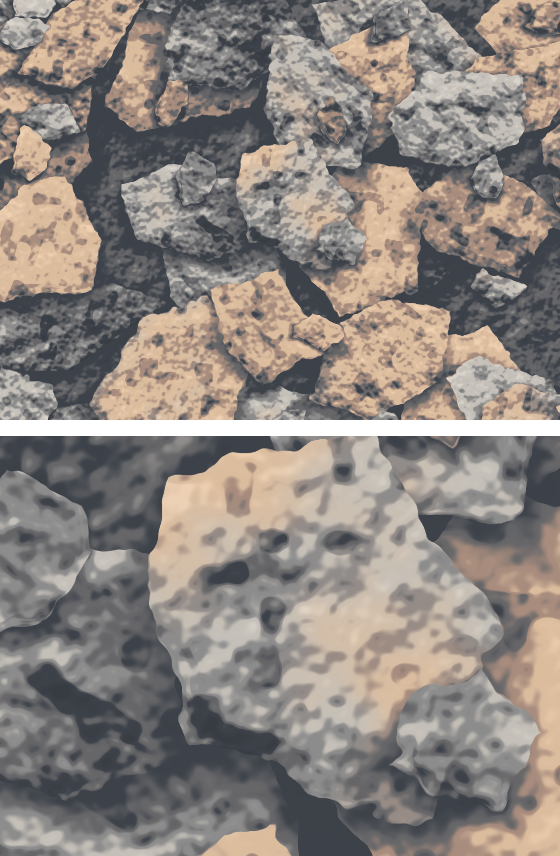
Top, the full canvas; bottom, a detail of the centre.
Reproduce this texture procedurally as a Shadertoy shader.

```glsl
// A heap of broken, crusty slag slabs in grey and rust over dark earth.
// Layers of jittered, rough polygons overlap and cast contact shadows; noise
// relief lights each slab, and two colour ramps turn its light into grey or rust.

float hash(vec2 p) {
    vec3 v = fract(p.xyx * vec3(0.1031, 0.1030, 0.0973));
    v += dot(v, v.yzx + 33.33);
    return fract((v.x + v.y) * v.z);
}

float noise(vec2 p) {
    vec2 i = floor(p), f = fract(p);
    f = f * f * (3.0 - 2.0 * f);
    return mix(mix(hash(i), hash(i + vec2(1, 0)), f.x),
               mix(hash(i + vec2(0, 1)), hash(i + vec2(1, 1)), f.x), f.y);
}

mat2 rotate(float a) {
    float c = cos(a), s = sin(a);
    return mat2(c, s, -s, c);
}

float fbm(vec2 p) {
    float sum = 0.0, amp = 0.5;
    for (int i = 0; i < 4; i++) {
        sum += amp * noise(p);
        p = rotate(0.6) * p * 2.1 + 7.3;
        amp *= 0.52;
    }
    return sum;
}

// Irregular hexagon with random side angles and distances
float slabDistance(vec2 q, vec2 id) {
    float d = -1.0;
    for (int i = 0; i < 6; i++) {
        vec2 key = id + float(i) * 13.7;
        float a = float(i) * 1.047 + 0.7 * hash(key);
        d = max(d, dot(q, vec2(cos(a), sin(a))) - 0.33 - 0.2 * hash(key + 5.1));
    }
    return d;
}

// Lit relief of a crusty surface, light from the upper left
float relief(vec2 p) {
    return fbm(p * 15.0) - fbm((p + vec2(-0.003, 0.006)) * 15.0);
}

// x: light, y: warmth
vec2 slabSurface(vec2 p, vec2 local, float d, vec2 id) {
    vec2 q = rotate(hash(id + 2.2) * 0.8) * p + id * 0.37;
    float patches = fbm(q * 5.0 + 20.0);
    float warm = smoothstep(0.42, 0.56, 0.55 * hash(id + 8.4) + 0.45 * patches);
    float rough = mix(3.6, 1.5, warm * hash(id + 3.9));
    float light = 0.55 + 0.3 * (hash(id + 6.6) - 0.5) + 0.1 * warm;
    light += rough * relief(q) + 0.6 * (patches - 0.48);
    light += 0.28 * (noise(q * 110.0) - 0.5);
    // Pits, and a layered broken side along the lower rim
    light -= 0.3 * smoothstep(0.66, 0.8, noise(q * 38.0));
    float rim = smoothstep(-0.1, -0.06, d);
    float below = smoothstep(0.05, -0.2, local.y);
    float strata = noise(vec2(local.x * 8.0, d * 75.0));
    light += rim * mix(0.1, -0.32 + 0.25 * strata, below);
    return vec2(light, warm);
}

vec3 slagColor(vec2 surface) {
    vec3 dark = vec3(0.24, 0.26, 0.29), shade = vec3(0.40, 0.40, 0.41);
    vec3 middle = mix(vec3(0.55), vec3(0.66, 0.55, 0.49), surface.y);
    vec3 bright = mix(vec3(0.77, 0.75, 0.72), vec3(0.86, 0.74, 0.62), surface.y);
    vec3 col = mix(dark, shade, smoothstep(0.08, 0.26, surface.x));
    col = mix(col, middle, smoothstep(0.28, 0.48, surface.x));
    col = mix(col, bright, smoothstep(0.52, 0.74, surface.x));
    return col * (0.9 + 0.1 * smoothstep(-0.3, 0.1, surface.x))
         + 0.08 * smoothstep(0.8, 1.2, surface.x);
}

void mainImage(out vec4 fragColor, in vec2 fragCoord) {
    vec2 p = fragCoord / iResolution.y;
    float pixel = 1.0 / iResolution.y;

    // Dark gritty earth in the gaps
    vec2 surface = vec2(0.2 + 2.0 * relief(p) + 0.2 * (noise(p * 90.0) - 0.5), 0.1);
    float ragged = fbm(p * 17.0) - 0.48 + 0.25 * (noise(p * 75.0) - 0.5);

    // Slabs from the back layer to the front, upper rows first
    for (int layer = 0; layer < 4; layer++) {
        float k = float(layer);
        float size = layer == 3 ? 0.13 : 0.44 - 0.06 * k;
        float share = layer == 3 ? 0.2 : 0.9 - 0.16 * k;
        vec2 grid = rotate(0.2 * k - 0.2) * p / size + 31.0 + 17.3 * k;
        for (int j = 1; j >= -1; j--)
        for (int i = -1; i <= 1; i++) {
            vec2 cell = floor(grid) + vec2(i, j);
            vec2 id = cell + 61.0 * k;
            if (hash(id + 0.7) > share) continue;
            vec2 jitter = vec2(hash(id + 1.3), hash(id + 4.8)) - 0.5;
            vec2 local = grid - cell - 0.5 - 0.4 * jitter;
            vec2 q = rotate(6.283 * hash(id + 9.2)) * local;
            q.y *= 1.0 + 0.9 * hash(id + 7.5);
            float d = slabDistance(q, id) + ragged * 0.035 / size * 0.9;

            float below = smoothstep(0.3, -0.3, local.y);
            float shadow = 1.0 - smoothstep(0.0, 0.06 + 0.14 * below, d);
            surface.x *= 1.0 - shadow * mix(0.3, 0.8, below);
            float cover = 1.0 - smoothstep(-pixel, pixel, d * size);
            if (cover > 0.0)
                surface = mix(surface, slabSurface(p, local, d, id), cover);
        }
    }
    fragColor = vec4(slagColor(surface), 1.0);
}
```
